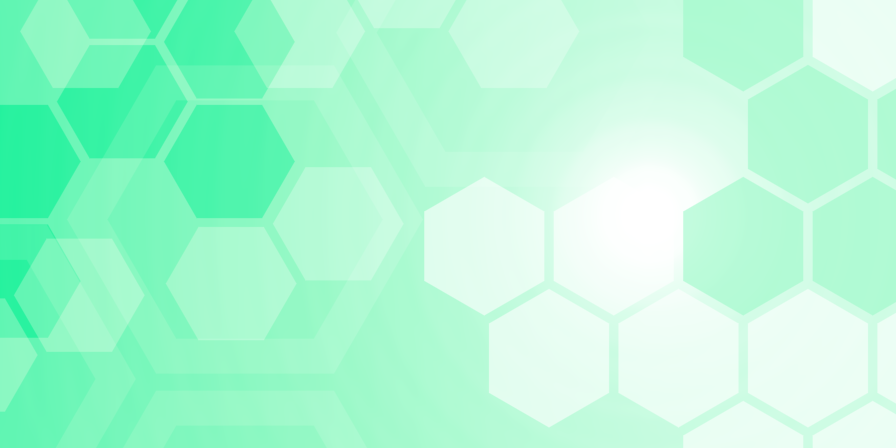
Reproduce this background procedurally as a Shadertoy shader.

```glsl
// Mint green backdrop of translucent hexagons, wide hexagonal bands and a soft white glow.

// Lengths are in canvas heights; tone runs from 0 (deep green) to 1 (white)
const vec3 DEEP_GREEN = vec3(0.03, 0.94, 0.58);
const vec3 MINT = vec3(0.60, 0.975, 0.78);
const vec3 WHITE = vec3(1.0);
const float MINT_TONE = 0.6;

const float LEFT_TONE = 0.36;
const float RIGHT_TONE = 0.79;
const vec2 GLOW_CENTER = vec2(1.45, 0.52);
const float GLOW_CORE = 0.78;
const float GLOW_HALO = 0.30;

const float TILE_APOTHEM = 0.1264;
const vec2 TILE_STEP = vec2(0.239, 0.1335);   // half steps of the flat-topped grid
const vec2 DARK_ORIGIN = vec2(0.273, 0.773);
const float DARK_DEPTH = 0.24;
const float LIGHT_ALPHA = 0.28;

const float BAND_OUTER = 0.344;
const float BAND_INNER = 0.266;
const float BAND_ALPHA = 0.13;

const float PANE_APOTHEM = 0.134;
const vec2 PANE_STEP = vec2(0.1445, 0.25);    // half steps of the pointed grid
const vec2 PANE_ORIGIN = vec2(1.659, 0.4505);
const float WHITE_PANE_ALPHA = 0.60;
const float GREEN_PANE_ALPHA = 0.58;
const float GREEN_PANE_TONE = 0.60;

// Tile cells in half steps, and light tiles as (origin + cell)
const vec2 DARK_CELLS[6] = vec2[6](
    vec2(0, 0), vec2(1, -1), vec2(1, 1), vec2(-1, -1), vec2(-1, -3), vec2(0, 2));
const vec2 LIGHT_ORIGINS[3] = vec2[3](
    vec2(0.669, 0.930), vec2(0.516, 0.367), vec2(0.177, 0.341));
const vec3 LIGHT_CELLS[8] = vec3[8](          // column, row, origin index
    vec3(0, 0, 0), vec3(-2, 0, 0), vec3(2, 0, 0), vec3(1, 1, 0),
    vec3(0, 0, 1), vec3(1, 1, 1), vec3(0, 0, 2), vec3(-1, -1, 2));
const vec2 BAND_CENTERS[4] = vec2[4](
    vec2(0.547, 0.510), vec2(1.148, 0.927), vec2(-0.094, 0.154), vec2(0.547, -0.216));

// Signed distance to a flat-topped hexagon
float hexagon(vec2 p, float apothem) {
    p = abs(p);
    return max(p.y, dot(p, vec2(0.866, 0.5))) - apothem;
}

float coverage(float dist) {
    float pixel = 0.8 / iResolution.y;
    return 1.0 - smoothstep(-pixel, pixel, dist);
}

vec3 toneColor(float tone) {
    vec3 lower = mix(DEEP_GREEN, MINT, clamp(tone / MINT_TONE, 0.0, 1.0));
    return mix(lower, WHITE, clamp((tone - MINT_TONE) / (1.0 - MINT_TONE), 0.0, 1.0));
}

// Horizontal ramp, radial glow and faint ripples
float backdrop(vec2 p) {
    float ramp = 1.0 - pow(max(1.0 - 0.5 * p.x, 0.0), 1.6);
    float tone = mix(LEFT_TONE, RIGHT_TONE, ramp);
    float r = length(p - GLOW_CENTER);
    float glow = GLOW_CORE * exp(-25.0 * r * r) + GLOW_HALO * exp(-3.0 * r * r);
    tone = mix(tone, 1.0, min(glow, 1.0));
    float ripples = sin(r * 75.0) + 0.5 * sin(r * 131.0 + 1.0);
    float streaks = sin(p.x * 90.0) * sin(p.x * 37.0 + 2.0);
    return tone + 0.005 * ripples + 0.006 * streaks * (1.0 - 0.5 * p.x);
}

void mainImage(out vec4 fragColor, in vec2 fragCoord) {
    vec2 p = fragCoord / iResolution.y;
    float tone = backdrop(p);

    // Dark tiles at the left
    for (int i = 0; i < 6; i++) {
        vec2 center = DARK_ORIGIN + TILE_STEP * DARK_CELLS[i];
        tone -= DARK_DEPTH * coverage(hexagon(p - center, TILE_APOTHEM));
    }

    // Wide bands, fading toward the right
    float bandFade = 1.0 - smoothstep(0.9, 1.65, p.x);
    for (int i = 0; i < 4; i++) {
        vec2 q = p - BAND_CENTERS[i];
        float band = coverage(max(hexagon(q, BAND_OUTER), -hexagon(q, BAND_INNER)));
        tone = mix(tone, 1.0, BAND_ALPHA * bandFade * band);
    }

    // Light tiles over the bands
    for (int i = 0; i < 8; i++) {
        vec3 cell = LIGHT_CELLS[i];
        vec2 center = LIGHT_ORIGINS[int(cell.z)] + TILE_STEP * cell.xy;
        tone = mix(tone, 1.0, LIGHT_ALPHA * coverage(hexagon(p - center, TILE_APOTHEM)));
    }

    // Pointed panes at the right: green above, white below and left
    for (int row = -2; row <= 2; row++) {
        int first = row == 0 ? -4 : (row == -1 ? -3 : abs(row) % 2);
        for (int column = first; column <= 3; column += 2) {
            vec2 center = PANE_ORIGIN + PANE_STEP * vec2(column, row);
            float pane = coverage(hexagon((p - center).yx, PANE_APOTHEM));
            bool isWhite = row < 0 || column < 0 || (row == 2 && column == 2);
            tone = isWhite ? mix(tone, 1.0, WHITE_PANE_ALPHA * pane)
                           : mix(tone, GREEN_PANE_TONE, GREEN_PANE_ALPHA * pane);
        }
    }

    fragColor = vec4(toneColor(tone), 1.0);
}
```
